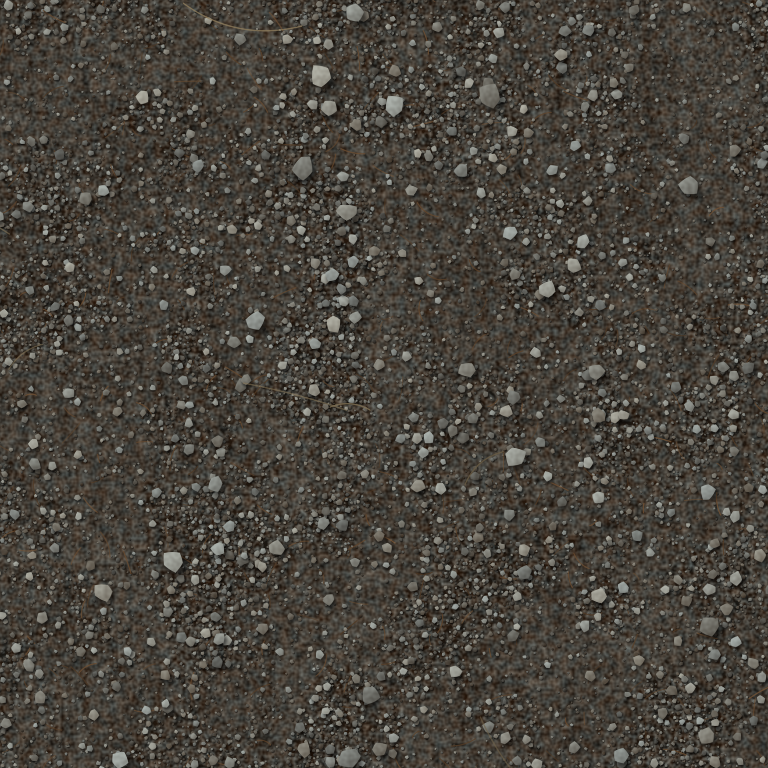
Write a Shadertoy shader that draws this texture.

```glsl
// Dark gravelly soil: a grainy earth base in layered gradient noise, covered by
// four sizes of angular pebbles gathered in loose patches, with thin dry straws.
// All tones lie on one ramp from wet brown earth to pale grey stone.

#define EARTH_DARK  vec3(0.12, 0.085, 0.055)
#define STONE_PALE  vec3(0.62, 0.63, 0.60)
#define STRAW_BROWN vec3(0.42, 0.30, 0.19)
#define STRAW_PALE  vec3(0.56, 0.49, 0.36)
#define SOIL_TONE   0.295
#define GRAIN       0.42
#define SHADOW      0.50
#define PATCH_SCALE 6.5
#define TAU         6.2832

vec4 hash4(vec2 p) {
    vec4 h = fract(p.xyxy * vec4(0.1031, 0.1030, 0.0973, 0.1099));
    h += dot(h, h.wzxy + 33.33);
    return fract((h.xxyz + h.yzzw) * h.zywx);
}

float corner(vec2 cell, vec2 offset) {
    float a = TAU * hash4(cell).x;
    return dot(vec2(cos(a), sin(a)), offset);
}

float gradientNoise(vec2 p) {
    vec2 i = floor(p), f = p - i;
    vec2 u = f * f * f * (f * (f * 6.0 - 15.0) + 10.0);
    vec2 e = vec2(1.0, 0.0);
    return mix(mix(corner(i, f), corner(i + e, f - e), u.x),
               mix(corner(i + e.yx, f - e.yx), corner(i + 1.0, f - 1.0), u.x), u.y);
}

vec3 toneRamp(float tone) {
    return mix(EARTH_DARK, STONE_PALE, clamp(tone, 0.0, 1.1));
}

// Share of loose gravel at a point: 0 on packed earth, 1 in a patch
float gravel(vec2 p) {
    float n = gradientNoise(p * PATCH_SCALE + 3.7) + 0.7 * gradientNoise(p * PATCH_SCALE * 2.6 + 9.1);
    return smoothstep(-0.25, 0.5, n);
}

// Radius-like measure of an irregular five-sided stone
float stoneShape(vec2 q, vec4 seed) {
    float d = 0.0;
    for (int k = 0; k < 5; k++) {
        float jitter = fract(seed.z * 7.3 * float(k + 1));
        float a = TAU * (float(k) / 5.0 + seed.y) + 0.8 * jitter;
        d = max(d, dot(q, vec2(cos(a), sin(a))) * mix(0.85, 1.35, fract(jitter * 5.7)));
    }
    return mix(d, length(q), 0.3);
}

void addPebbles(inout vec3 col, vec2 p, float cells, float share, vec2 tones, float pix) {
    vec2 home = floor(p * cells);
    for (int j = -1; j <= 1; j++)
    for (int i = -1; i <= 1; i++) {
        vec2 cell = home + vec2(i, j);
        vec4 h = hash4(cell + cells * 1.7), seed = hash4(cell + cells * 2.3 + 71.0);
        if (h.z > share) continue;
        vec2 centre = (cell + 0.15 + 0.7 * h.xy) / cells;
        if (h.z > share * mix(0.22, 1.0, gravel(centre))) continue;

        float r = mix(0.23, 0.46, seed.x * seed.x) / cells;
        vec2 q = p - centre;
        float d = stoneShape(q, seed) - r;

        // Soft shadow to the lower right
        float shade = length(q - vec2(0.3, -0.4) * r) / r;
        col *= 1.0 - SHADOW * (1.0 - smoothstep(0.6, 1.6, shade));

        // Lit face with a little surface grain and tint
        float tone = mix(tones.x, tones.y, seed.w);
        tone += 0.16 * dot(q / r, vec2(-0.5, 0.7)) + 0.16 * gradientNoise(p * 170.0);
        vec3 face = toneRamp(tone) + (h.w - 0.5) * vec3(0.035, 0.0, -0.03);
        col = mix(col, face, 1.0 - smoothstep(-0.7 * pix, 0.7 * pix, d));
    }
}

void addStraws(inout vec3 col, vec2 p, float cells, float share, float halfWidth, vec3 tint, float pix) {
    vec2 home = floor(p * cells);
    for (int j = -1; j <= 1; j++)
    for (int i = -1; i <= 1; i++) {
        vec2 cell = home + vec2(i, j);
        vec4 h = hash4(cell + cells * 3.1), seed = hash4(cell + cells + 17.0);
        if (h.z > share) continue;
        vec2 q = p - (cell + h.xy) / cells;
        float a = TAU * h.w, len = mix(0.12, 0.42, seed.x) / cells;
        vec2 axis = vec2(cos(a), sin(a));
        vec2 s = vec2(dot(q, axis), dot(q, vec2(-axis.y, axis.x)));
        s.y += (seed.y - 0.5) * 0.5 * s.x * s.x / len;
        float d = length(vec2(max(abs(s.x) - len, 0.0), s.y)) - halfWidth;
        float cover = 1.0 - smoothstep(-0.6 * pix, 0.6 * pix, d);
        col = mix(col, tint * mix(0.7, 1.1, seed.z), cover * mix(0.45, 0.85, seed.w));
    }
}

void mainImage(out vec4 fragColor, in vec2 fragCoord) {
    vec2 p = fragCoord / iResolution.y;
    float pix = 1.0 / iResolution.y;

    // Packed earth: darker and rougher inside the gravel patches
    float loose = gravel(p);
    float grain = gradientNoise(p * 215.0) + 0.7 * gradientNoise(p * 112.0 + 5.0);
    float tone = SOIL_TONE - 0.07 * loose + GRAIN * mix(0.75, 1.2, loose) * grain;
    tone += 0.16 * gradientNoise(p * 42.0) + 0.08 * gradientNoise(p * 9.0 + 2.0);
    vec3 col = toneRamp(tone);
    col += vec3(0.06, 0.0, -0.035) * gradientNoise(p * 85.0 + 31.0);

    // Grit first, then larger stones, with the litter in between
    addPebbles(col, p, 190.0, 0.55, vec2(0.22, 0.80), pix);
    addStraws(col, p, 24.0, 0.45, 0.0008, STRAW_BROWN, pix);
    addPebbles(col, p, 112.0, 0.46, vec2(0.32, 0.95), pix);
    addPebbles(col, p, 62.0, 0.32, vec2(0.50, 1.00), pix);
    addPebbles(col, p, 34.0, 0.10, vec2(0.60, 1.00), pix);
    addStraws(col, p, 5.0, 0.22, 0.0009, STRAW_PALE, pix);

    fragColor = vec4(clamp(col, 0.0, 1.0), 1.0);
}
```
